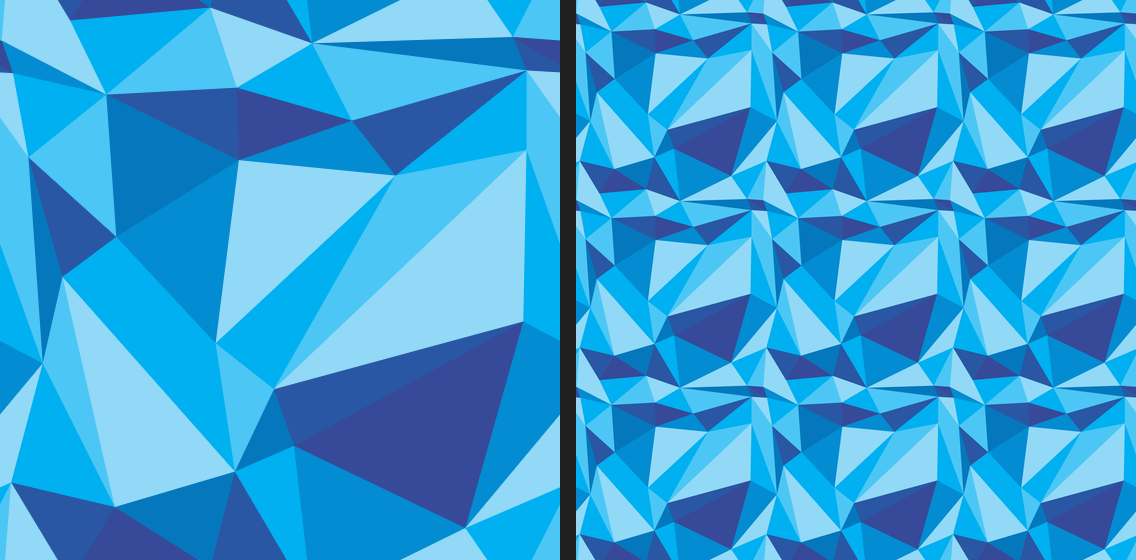
Left, the tile; right, the same tile 3 across and 3 down.
A WebGL 1 fragment shader for this background:

```glsl
precision highp float;

// Tiling mosaic of flat blue facets: a wrapped grid of strongly jittered
// points, each cell split into two triangles along its better diagonal.
// Colours are dealt out evenly along every row so their shares stay fixed.

#define GRID 5.0                  // cells per side of the tile
#define JITTER 0.43               // vertex offset in cells, below 0.5
#define SWELL 0.068               // strength of the size variation
#define SWELL_CENTER vec2(0.6, 0.4) // where the facets are largest
#define COLOR_STEP 0.3            // palette step between facets in a row
#define ROW_SHIFT 0.46            // palette step between rows
#define SEED 4.7

uniform vec2 u_resolution;

const float TAU = 6.28318;

vec2 hash2(vec2 cell) {
  vec2 s = vec2(dot(cell, vec2(127.1, 311.7)), dot(cell, vec2(269.5, 183.3)));
  return fract(sin(s + SEED) * 43758.5453);
}

// Position of a grid vertex in cell units; the axis-wise swell keeps order.
vec2 vertexAt(vec2 node) {
  vec2 offset = (hash2(mod(node, GRID)) * 2.0 - 1.0) * JITTER;
  vec2 v = (node + offset) / GRID;
  return (v + SWELL * sin(TAU * (v - SWELL_CENTER))) * GRID;
}

float cross2(vec2 a, vec2 b) {
  return a.x * b.y - a.y * b.x;
}

float signedArea(vec2 a, vec2 b, vec2 c) {
  return cross2(b - a, c - a);
}

// Signed distance to a line, positive on its left side.
float edgeDistance(vec2 p, vec2 a, vec2 b) {
  return cross2(b - a, p - a) / max(length(b - a), 0.0001);
}

// Smoothed coverage of a counterclockwise triangle.
float coverage(vec2 p, vec2 a, vec2 b, vec2 c, float pixel) {
  float d = min(edgeDistance(p, a, b),
                min(edgeDistance(p, b, c), edgeDistance(p, c, a)));
  return clamp(0.5 + d / pixel, 0.0, 1.0);
}

// Palette split by area share.
vec3 palette(float t) {
  if (t < 0.18) return vec3(0.57, 0.85, 0.97); // pale
  if (t < 0.33) return vec3(0.16, 0.34, 0.64); // navy
  if (t < 0.55) return vec3(0.00, 0.69, 0.94); // azure
  if (t < 0.63) return vec3(0.21, 0.29, 0.60); // indigo
  if (t < 0.80) return vec3(0.30, 0.78, 0.96); // sky
  if (t < 0.91) return vec3(0.01, 0.55, 0.82); // ocean
  return vec3(0.02, 0.47, 0.74);               // deep
}

// side is 0 for the left facet of a cell and 1 for the right one.
vec3 facetColor(vec2 cell, float side) {
  vec2 id = mod(cell, GRID);
  float slot = 2.0 * id.x + side;
  return palette(fract(slot * COLOR_STEP + id.y * ROW_SHIFT + 0.01));
}

void main() {
  vec2 p = gl_FragCoord.xy / u_resolution * GRID;
  float pixel = GRID / min(u_resolution.x, u_resolution.y);
  vec3 sum = vec3(0.0);
  float weight = 0.0;

  // Displaced cells reach at most one cell beyond their own place.
  for (int j = -1; j <= 1; j++) {
    for (int i = -1; i <= 1; i++) {
      vec2 cell = floor(p) + vec2(float(i), float(j));
      vec2 a = vertexAt(cell);
      vec2 b = vertexAt(cell + vec2(1.0, 0.0));
      vec2 c = vertexAt(cell + vec2(1.0, 1.0));
      vec2 d = vertexAt(cell + vec2(0.0, 1.0));

      // Take the diagonal whose smaller triangle is larger.
      float splitAC = min(signedArea(a, b, c), signedArea(a, c, d));
      float splitBD = min(signedArea(b, c, d), signedArea(b, d, a));
      if (splitBD > splitAC) {
        vec2 first = a;
        a = b;
        b = c;
        c = d;
        d = first;
      }

      float right = coverage(p, a, b, c, pixel);
      float left = coverage(p, a, c, d, pixel);
      sum += right * facetColor(cell, 1.0) + left * facetColor(cell, 0.0);
      weight += right + left;
    }
  }
  gl_FragColor = vec4(sum / max(weight, 0.0001), 1.0);
}
```
